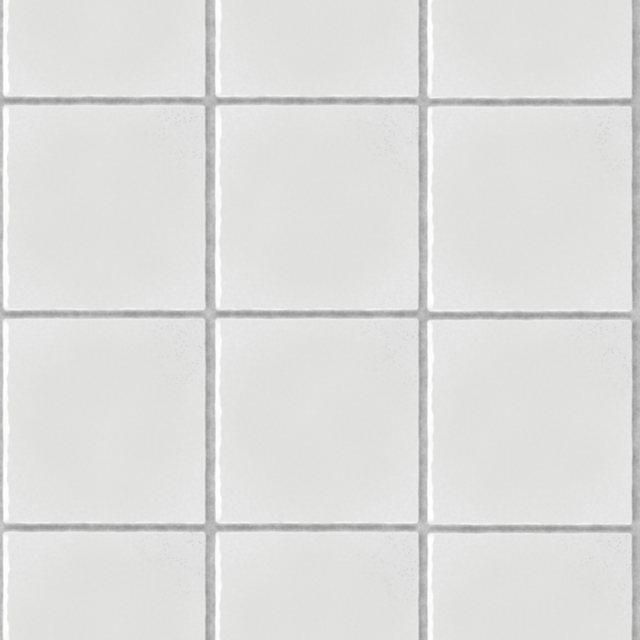
A Shadertoy shader for this texture:

```glsl
// Pale glazed wall tiles, three across and three down, with rough grey grout.
// Each tile is a rounded box with wavy edges; layered sines shape the worn
// edges and glints, and cellular noise gives the grout and glaze their grain.

const float TILES = 3.0;
const vec2 GRID_SHIFT = vec2(0.014, -0.525);
const vec2 JOINT_HALF = vec2(0.0230, 0.0190);
const float CORNER = 0.016;
const vec3 GLAZE = vec3(0.882, 0.882, 0.875);
const vec3 RIM = vec3(0.906, 0.906, 0.909);
const vec3 GLINT = vec3(1.0);
const vec3 GROUT_DARK = vec3(0.60);
const vec3 GROUT_LIGHT = vec3(0.80);

vec2 hash2(vec2 p) {
    vec3 q = fract(p.xyx * vec3(0.1031, 0.1030, 0.0973));
    q += dot(q, q.yzx + 33.33);
    return fract((q.xx + q.yz) * q.zy);
}

// Distance to the nearest scattered point
float cellular(vec2 p) {
    vec2 cell = floor(p);
    float nearest = 2.0;
    for (int y = -1; y <= 1; y++)
        for (int x = -1; x <= 1; x++) {
            vec2 c = cell + vec2(x, y);
            nearest = min(nearest, length(c + hash2(c + 7.0) - p));
        }
    return nearest;
}

// Layered sines, about -1 to 1
float wobble(float t, float seed) {
    float phase = seed * 40.0;
    return 0.45 * sin(t * 17.0 + phase) + 0.33 * sin(t * 41.0 + phase * 2.3)
         + 0.22 * sin(t * 93.0 + phase * 4.1);
}

// Slow change from repeat to repeat that wraps around the canvas
float drift(float index, float phase) {
    return cos(6.2832 * index / TILES + phase);
}

// Soft strip covering start to end
float band(float x, float start, float end, float soft) {
    return smoothstep(start - soft, start + soft, x)
         * (1.0 - smoothstep(end - soft, end + soft, x));
}

float roundedEdge(vec2 inset, float radius) {
    vec2 q = radius - inset;
    return length(max(q, 0.0)) + min(max(q.x, q.y), 0.0) - radius;
}

vec3 groutColor(vec2 grid, vec2 d, vec2 halfWidth) {
    float blotch = cellular(grid * 13.0 + 31.0) - 0.5;
    float lumps = cellular(grid * 38.0) - 0.5;
    float grain = cellular(grid * 85.0 + 19.0) - 0.5;
    float tone = 0.76 + 0.40 * blotch + 0.32 * lumps + 0.20 * grain;
    // Shadowed left walls, dark cores across, paler crossings
    float crossing = smoothstep(0.045, 0.015, max(abs(d.x), abs(d.y)));
    vec2 s = d / halfWidth;
    float wall = 1.0 - smoothstep(-1.0, 0.5, s.x);
    float core = band(s.y, -0.45, 0.55, 0.4);
    float shade = abs(d.x) < abs(d.y) ? 0.50 * wall : 0.55 * core;
    tone -= shade * (1.0 - crossing);
    return mix(GROUT_DARK, GROUT_LIGHT, clamp(tone, 0.0, 1.1));
}

vec3 glazeColor(vec2 grid, vec2 local, float seed) {
    vec2 c = local - 0.5;
    float rim = smoothstep(0.30, 0.62, length(c) + 0.02 * wobble(c.x + c.y, seed));
    float grain = 0.6 * cellular(grid * 48.0) + 0.4 * cellular(grid * 95.0 + 3.0) - 0.5;
    float cloud = cellular(grid * 4.0 + 2.0) - 0.5;
    vec3 color = mix(GLAZE, RIM, rim) + grain * mix(0.013, 0.028, rim) + 0.008 * cloud;
    // Sparse pits in uneven patches, mostly near the upper right corner
    float corner = smoothstep(0.45, 0.05, length(vec2(1.0, 0.93) - local));
    float patches = smoothstep(0.25, 0.7, cellular(grid * 13.0 + 8.0));
    float pits = smoothstep(0.40, 0.10, cellular(grid * 46.0 + 5.0)) * patches;
    return color - pits * (0.012 * rim + 0.036 * corner) - 0.018 * corner;
}

void mainImage(out vec4 fragColor, in vec2 fragCoord) {
    vec2 grid = fragCoord / iResolution.xy * TILES + GRID_SHIFT;
    float soft = max(0.75 * TILES / iResolution.y, 0.0062);

    // Nearest joints and the tile around this point
    vec2 tile = floor(grid), joint = floor(grid + 0.5);
    vec2 local = grid - tile, d = grid - joint;
    vec2 wrapTile = mod(tile, TILES), wrapJoint = mod(joint, TILES);
    float seedV = hash2(vec2(wrapJoint.x, wrapTile.y) + 3.0).x;
    float seedH = hash2(vec2(wrapTile.x, wrapJoint.y) + 11.0).y;

    // Uneven setting: joints shift and widen a little
    float columnDrift = drift(wrapJoint.x, -0.55);
    d -= vec2(0.003 * columnDrift, -0.004 * drift(wrapTile.x + 1.0, 0.0));
    float sideV = seedV + 0.37 * step(0.0, d.x);
    float sideH = seedH + 0.37 * step(0.0, d.y);

    // Worn tile outline
    vec2 halfWidth = JOINT_HALF + vec2(0.003 * columnDrift, 0.0)
        + 0.0018 * vec2(wobble(local.y, sideV), wobble(local.x, sideH));
    vec2 inset = abs(d) - halfWidth;
    float edge = roundedEdge(inset, CORNER);
    float cover = 1.0 - smoothstep(-soft, soft, edge);

    // Bright left glint, fine lower glint and faint upper and right rims
    float leftWidth = 0.024 + 0.008 * wobble(local.y + 0.3, seedV + 0.2);
    float left = band(inset.x, -0.004, leftWidth, soft) * step(0.0, d.x)
        * smoothstep(0.015, 0.05, local.y) * smoothstep(0.99, 0.95, local.y);
    left *= 0.88 + 0.12 * wobble(local.y * 0.7, seedV + 0.8);
    float patches = smoothstep(-0.5, 0.5, wobble(local.x * 1.4, seedH + 0.6));
    float lower = band(inset.y, -0.003, 0.009, soft) * step(0.0, d.y)
        * mix(0.10, 0.60, patches);
    float upper = band(inset.y, 0.0, 0.008, soft) * step(d.y, 0.0) * 0.30;
    float right = band(inset.x, 0.0, 0.008, soft) * step(d.x, 0.0) * 0.15;

    vec3 glaze = glazeColor(grid, local, seedV + seedH);
    glaze = mix(glaze, GLINT, max(max(left, lower), max(upper, right)));
    vec3 color = mix(groutColor(grid, d, halfWidth), glaze, cover);
    fragColor = vec4(clamp(color, 0.0, 1.0), 1.0);
}
```
